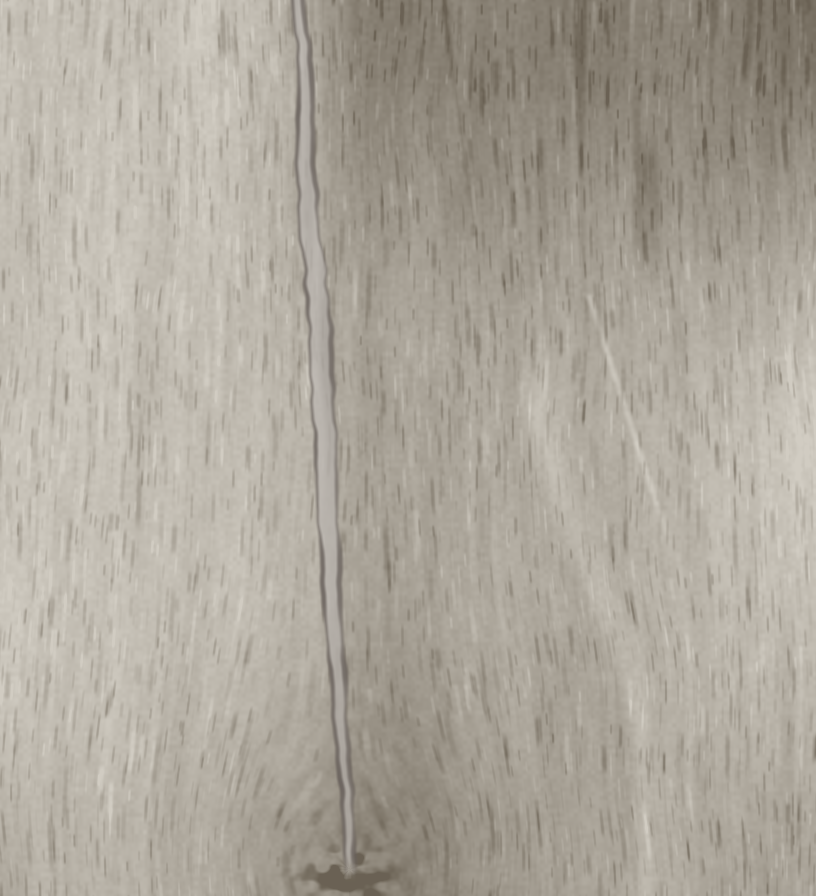
Reproduce this texture procedurally as a Shadertoy shader.

```glsl
// Pale, weathered oak: vertical fibres and short pores that bend around a knot,
// with a double-edged crack running up from it. Fibres follow a stream function
// around the knot; value noise and jittered dashes supply the grain.

#define KNOT         vec2(0.39, 0.03)
#define KNOT_RADIUS  0.12
#define FIBRE_SCALE  vec2(120.0, 5.0)
#define PORE_SCALE   vec2(70.0, 12.0)
#define FIBRE_DEPTH  0.30
#define PORE_DEPTH   0.42
#define RING_DEPTH   0.26
#define GRIT_DEPTH   0.13
#define SHADE_COLOR  vec3(0.52, 0.49, 0.44)
#define LIGHT_COLOR  vec3(0.78, 0.76, 0.72)
#define CRACK_COLOR  vec3(0.41, 0.38, 0.36)
#define FILL_COLOR   vec3(0.71, 0.69, 0.67)

float hash(vec2 p) {
    vec3 q = fract(p.xyx * vec3(0.1031, 0.1030, 0.0973));
    q += dot(q, q.yzx + 33.33);
    return fract((q.x + q.y) * q.z);
}

float noise(vec2 p) {
    vec2 i = floor(p), f = fract(p);
    f = f * f * (3.0 - 2.0 * f);
    float low = mix(hash(i), hash(i + vec2(1, 0)), f.x);
    float high = mix(hash(i + vec2(0, 1)), hash(i + vec2(1, 1)), f.x);
    return mix(low, high, f.y);
}

float blob(vec2 p, vec2 center, vec2 radius) {
    vec2 d = (p - center) / radius;
    return exp(-dot(d, d));
}

float segment(vec2 p, vec2 a, vec2 b) {
    vec2 d = b - a;
    return length(p - a - d * clamp(dot(p - a, d) / dot(d, d), 0.0, 1.0));
}

// One soft dash per cell, mostly dark, with every column shifted at random
float dashes(vec2 q, float seed) {
    float column = floor(q.x);
    q.y += 17.0 * hash(vec2(column, seed));
    vec2 cell = floor(q) + seed * 31.0;
    vec2 f = fract(q) - 0.5;
    f.x += 0.36 * (hash(cell + 7.3) - 0.5);
    float halfLength = mix(0.18, 0.48, hash(cell + 2.7));
    float strength = hash(cell);
    float tone = hash(cell + 11.9) < 0.7 ? -1.0 : 0.6;
    return tone * strength * strength * smoothstep(0.32, 0.04, abs(f.x))
         * smoothstep(halfLength, halfLength * 0.4, abs(f.y));
}

// Broad light and shadow over the board
float shading(vec2 p, float ridgeX) {
    float t = 0.60 + 0.35 * smoothstep(0.42, 0.22, p.x);
    float topRight = smoothstep(0.60, 0.98, p.y) * smoothstep(0.33, 0.42, p.x);
    t -= 0.50 * topRight + 0.12 * smoothstep(0.35, 0.0, p.y);
    t -= 0.25 * blob(p, vec2(0.92, 1.0), vec2(0.12, 0.25));
    t += 0.45 * blob(p, vec2(0.93, 0.50), vec2(0.14, 0.17));
    t -= 0.32 * blob(p, vec2(0.39, 0.0), vec2(0.18, 0.20));
    float ridge = smoothstep(0.66, 0.5, p.y);
    t += ridge * 0.14 * smoothstep(-0.01, 0.015, p.x - ridgeX);
    t += ridge * 0.15 * exp(-pow((p.x - ridgeX - 0.016) / 0.018, 2.0));
    return t + 0.22 * (noise(p * vec2(9.0, 4.0)) - 0.5);
}

void mainImage(out vec4 fragColor, in vec2 fragCoord) {
    vec2 p = fragCoord / iResolution.y;

    // Grain coordinates: across the fibres, then along them
    vec2 d = p - KNOT;
    float r2 = dot(d, d);
    float across = d.x * r2 / (r2 + KNOT_RADIUS * KNOT_RADIUS);
    across += 0.012 * (noise(p * vec2(11.0, 8.0)) - 0.5);
    vec2 grain = vec2(across + 2.0, p.y + 1.0);

    float ridgeX = 0.57 + 0.14 * smoothstep(0.65, 0.1, p.y);
    float tone = shading(p, ridgeX);

    // Fibres, pores and long dark veins
    float fibre = 0.6 * noise(grain * FIBRE_SCALE)
                + 0.4 * noise(grain * FIBRE_SCALE * vec2(0.4, 0.5) + 9.0) - 0.5;
    float pores = 0.0;
    for (int i = 0; i < 3; i++) {
        float k = float(i);
        pores += dashes(grain * PORE_SCALE * pow(1.45, k), k + 1.0);
    }
    float ringRadius = length(d * vec2(1.0, 0.62));
    float knotArea = exp(-pow(ringRadius / 0.16, 2.0));
    tone += FIBRE_DEPTH * fibre * (1.0 - 0.6 * knotArea);
    tone += PORE_DEPTH * pores * (1.0 - 0.5 * knotArea);
    float veins = smoothstep(0.68, 0.95, noise(grain * vec2(48.0, 4.0) + 3.0));
    tone -= 0.38 * veins * smoothstep(0.55, 0.85, p.y) * smoothstep(0.36, 0.46, p.x);
    float veinLine = segment(p, vec2(0.495, 1.0), vec2(0.53, 0.74));
    tone -= 0.28 * smoothstep(0.009, 0.001, veinLine + 0.006 * noise(p * 70.0));

    // Growth rings and the dark, ragged heart of the knot
    float wavyRadius = ringRadius + 0.014 * noise(p * 22.0);
    float rings = noise(vec2(wavyRadius * 110.0, 5.0 * atan(d.x, d.y) + 20.0));
    tone += RING_DEPTH * (rings - 0.5) * knotArea;
    float heart = blob(p, KNOT - vec2(0.0, 0.01), vec2(0.045, 0.03));
    tone -= heart * (1.3 * smoothstep(0.35, 0.8, noise(p * vec2(75.0, 95.0))) - 0.1);

    // Pale scratch and surface grit
    float scratch = segment(p, vec2(0.658, 0.668), vec2(0.749, 0.388));
    tone += 0.30 * smoothstep(0.006, 0.0, scratch) * smoothstep(0.37, 0.48, p.y);
    tone += GRIT_DEPTH * (noise(p * 210.0) - 0.5);
    vec3 color = mix(SHADE_COLOR, LIGHT_COLOR, clamp(tone, -0.4, 1.15));

    // Crack: pale filling between two uneven dark edges
    float wobble = 0.007 * (noise(vec2(3.0, p.y * 16.0)) - 0.5)
                 + 0.003 * (noise(vec2(5.0, p.y * 60.0)) - 0.5);
    float x = p.x - mix(0.392, 0.332, p.y) - wobble;
    float halfWidth = 0.005 + 0.007 * smoothstep(0.0, 0.6, p.y) * smoothstep(1.1, 0.6, p.y);
    float reach = smoothstep(0.015, 0.05, p.y);
    float fill = smoothstep(halfWidth + 0.002, halfWidth - 0.002, abs(x));
    color = mix(color, FILL_COLOR + 0.10 * fibre, 0.75 * fill * reach);
    for (int side = -1; side <= 1; side += 2) {
        float s = float(side);
        float wear = noise(vec2(s * 4.0 + 9.0, p.y * 24.0));
        float edge = abs(x - s * halfWidth);
        float line = smoothstep(0.0055, 0.001, edge + 0.002 * wear);
        float depth = (s < 0.0 ? 0.95 : 0.80) - 0.35 * wear;
        color = mix(color, CRACK_COLOR, line * depth * reach);
    }
    fragColor = vec4(color, 1.0);
}
```
